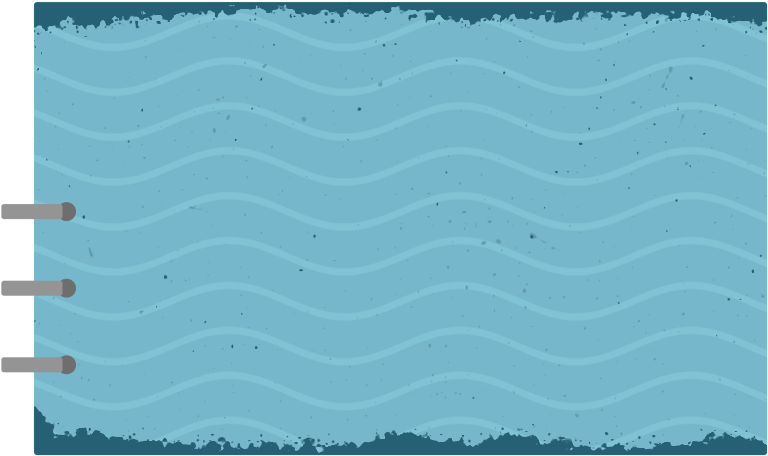
Reproduce this background procedurally as a Shadertoy shader.

```glsl
const vec3 PAPER = vec3(0.468, 0.717, 0.795);
const vec3 WAVE = vec3(0.503, 0.765, 0.834);
const vec3 GRIME = vec3(0.145, 0.375, 0.455);
const vec3 FLECK = vec3(0.34, 0.56, 0.64);
const vec3 BAR = vec3(0.58);
const vec3 HOLE = vec3(0.43);
const float TAU = 6.2831853;

float hash(vec2 p) {
    return fract(sin(dot(p, vec2(127.1, 311.7))) * 43758.5453);
}

float noise(vec2 p) {
    vec2 i = floor(p), f = fract(p);
    f = f * f * (3.0 - 2.0 * f);
    float low = mix(hash(i), hash(i + vec2(1, 0)), f.x);
    float high = mix(hash(i + vec2(0, 1)), hash(i + vec2(1, 1)), f.x);
    return mix(low, high, f.y);
}

float fbm(vec2 p) {
    return 0.65 * noise(p) + 0.35 * noise(p * 2.07 + 17.3);
}

float fill(float d, float px) {
    return smoothstep(px, -px, d);
}

float bump(float x, float center, float width) {
    float t = (x - center) / width;
    return exp(-t * t);
}

float roundBox(vec2 p, vec2 halfSize, float radius) {
    vec2 q = abs(p) - halfSize + radius;
    return length(max(q, 0.0)) + min(max(q.x, q.y), 0.0) - radius;
}

float segment(vec2 p, vec2 a, vec2 b) {
    vec2 ab = b - a;
    return length(p - a - ab * clamp(dot(p - a, ab) / dot(ab, ab), 0.0, 1.0));
}

// Vertical distance to the nearest line of a stack of waves
float waveLines(vec2 p, float period, float spacing, float amplitude) {
    float y = p.y - 0.832 - amplitude * cos(TAU * (p.x - 0.502) / period);
    return abs(mod(y + 0.5 * spacing, spacing) - 0.5 * spacing);
}

// One jittered, stretched dot in some of the cells
float flecks(vec2 p, float cell, float chance, float maxRadius, float px) {
    vec2 id = floor(p / cell);
    vec2 jitter = vec2(hash(id + 3.1), hash(id + 7.7)) - 0.5;
    vec2 q = p - (id + 0.5 + 0.7 * jitter) * cell;
    float angle = TAU * hash(id + 11.9);
    q = mat2(cos(angle), sin(angle), -sin(angle), cos(angle)) * q;
    q.y *= 1.0 + hash(id + 5.3);
    float size = hash(id + 23.7);
    float radius = maxRadius * mix(0.35, 1.0, size * size);
    return fill(length(q) - radius, px) * step(hash(id), chance);
}

// Worn stroke whose width and gaps follow the noise
float scratch(vec2 p, vec2 a, vec2 b, float px) {
    float width = 0.009 * (noise(p * 95.0) - 0.35);
    return fill(segment(p, a, b) - width, px);
}

// Depth inside the dark border, negative on clean paper
float borderDepth(vec2 p, vec2 lo, vec2 hi) {
    float top = 0.027 + 0.03 * bump(p.x, lo.x, 0.05) + 0.018 * bump(p.x, 0.2, 0.13)
        - 0.006 * bump(p.x, 0.58, 0.12) + 0.02 * bump(p.x, 1.01, 0.06)
        + 0.008 * bump(p.x, 1.2, 0.1) + 0.024 * bump(p.x, hi.x, 0.11);
    float bottom = 0.021 + 0.07 * bump(p.x, lo.x, 0.035) + 0.026 * bump(p.x, 0.2, 0.13)
        + 0.026 * bump(p.x, 0.89, 0.08) + 0.024 * bump(p.x, 1.12, 0.08)
        + 0.018 * bump(p.x, 1.6, 0.11);
    float left = -0.024 + 0.03 * bump(p.y, hi.y, 0.14) + 0.03 * bump(p.y, lo.y, 0.1);
    float depth = max(top - (hi.y - p.y), bottom - (p.y - lo.y));
    return max(depth, left - (p.x - lo.x));
}

void mainImage(out vec4 fragColor, in vec2 fragCoord) {
    float px = 1.0 / iResolution.y;
    vec2 p = fragCoord * px;
    vec2 lo = vec2(0.0745, 0.002);
    vec2 hi = vec2(iResolution.x * px - 0.002, 0.9955);

    // Paper with waves
    float line = waveLines(p, 0.507, 0.0985, 0.0345) - 0.008;
    vec3 page = mix(PAPER, WAVE, fill(line, px));

    // Flecks, denser in a few patches, and scratches
    float patches = bump(length(p - vec2(1.06, 0.51)), 0.0, 0.06)
        + bump(length(p - vec2(0.5, 0.76)), 0.0, 0.05)
        + bump(length(p - vec2(0.98, 0.155)), 0.0, 0.05);
    float marks = flecks(p, 0.037, 0.4, 0.0026, px);
    marks = max(marks, flecks(p + 0.4, 0.085, 0.14, 0.006, px));
    marks = max(marks, flecks(p + 0.7, 0.034, 0.6 * patches, 0.006, px));
    marks = max(marks, scratch(p, vec2(1.471, 0.85), vec2(1.454, 0.81), px));
    marks = max(marks, scratch(p, vec2(1.506, 0.76), vec2(1.488, 0.72), px));
    marks = max(marks, scratch(p, vec2(1.165, 0.485), vec2(1.235, 0.445), px));
    marks = max(marks, scratch(p, vec2(0.195, 0.457), vec2(0.202, 0.433), px));
    marks = max(marks, scratch(p, vec2(0.417, 0.545), vec2(0.452, 0.538), px));
    page = mix(page, FLECK, 0.7 * marks);

    // Ragged border with loose spray, then the sheet on white
    float depth = borderDepth(p, lo, hi);
    float ragged = depth + 0.022 * (fbm(p * 30.0) - 0.5) + 0.036 * (fbm(p * 80.0) - 0.5);
    float spray = flecks(p + 0.2, 0.014, 0.45 * bump(min(depth, 0.0), 0.0, 0.017), 0.0045, px);
    page = mix(page, GRIME, max(fill(-ragged, 1.2 * px), spray));
    float sheet = roundBox(p - 0.5 * (lo + hi), 0.5 * (hi - lo), 0.007);
    vec3 color = mix(vec3(1.0), page, fill(sheet, 0.7 * px));

    // Binding bars and their holes
    for (int i = 0; i < 3; i++) {
        vec2 q = p - vec2(0.0, 0.2 + 0.168 * float(i));
        color = mix(color, HOLE, fill(length(q - vec2(0.146, 0.0)) - 0.0207, 0.7 * px));
        float bar = roundBox(q - vec2(0.07, 0.0), vec2(0.067, 0.0165), 0.006);
        color = mix(color, BAR, fill(bar, 0.7 * px));
    }
    fragColor = vec4(color, 1.0);
}
```
